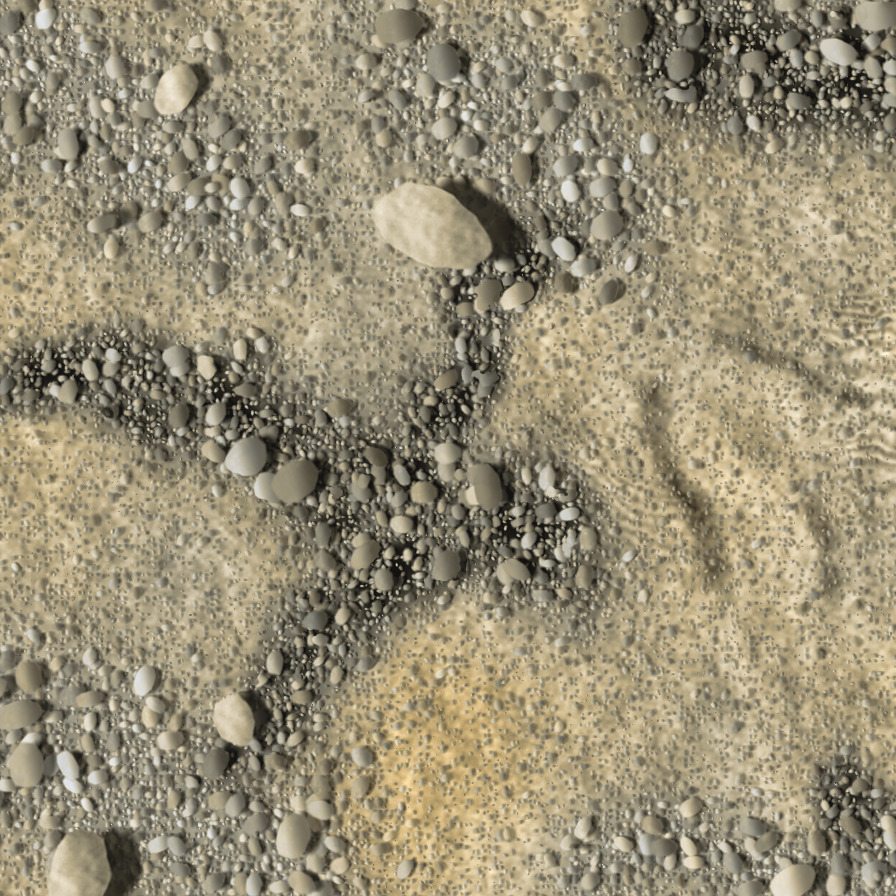
Reproduce this texture procedurally as a Shadertoy shader.

```glsl
// Sunlit quarry ground: tan sand, grey rubble bands, boulders and tyre tracks.
// Noise relief and layers of shadow-casting stones build a brightness value,
// which is coloured by an earth palette and a warm/cool tint.

const vec2 LIGHT = vec2(-0.97, -0.22); // towards the sun
const float SOFT = 0.0022; // edge softness in canvas units

vec4 hash4(vec2 p) {
  vec4 q = fract(p.xyxy * vec4(0.1031, 0.1030, 0.0973, 0.1099));
  q += dot(q, q.wzxy + 33.33);
  return fract((q.xxyz + q.yzzw) * q.zywx);
}

float noise(vec2 p) {
  vec2 i = floor(p), f = fract(p);
  f = f * f * (3.0 - 2.0 * f);
  float low = mix(hash4(i).x, hash4(i + vec2(1, 0)).x, f.x);
  float high = mix(hash4(i + vec2(0, 1)).x, hash4(i + vec2(1, 1)).x, f.x);
  return mix(low, high, f.y);
}

float fbm(vec2 p) {
  float sum = 0.0, amp = 0.5;
  for (int i = 0; i < 5; i++) {
    sum += amp * noise(p);
    p = mat2(1.6, 1.2, -1.2, 1.6) * p + 17.3;
    amp *= 0.5;
  }
  return sum;
}

vec2 rotate(vec2 p, float a) {
  return mat2(cos(a), sin(a), -sin(a), cos(a)) * p;
}

// Soft line between ends.xy and ends.zw
float stroke(vec2 p, vec4 ends, float radius) {
  vec2 d = ends.zw - ends.xy, a = p - ends.xy;
  return smoothstep(radius, 0.0, length(a - d * clamp(dot(a, d) / dot(d, d), 0.0, 1.0)));
}

// Slope brightness of a noise height field
float relief(vec2 p, float scale, float reach) {
  return fbm(p * scale) - fbm(p * scale + LIGHT * reach);
}

// Angular outline, 1 at the rim of a unit stone
float outline(vec2 d, vec4 rnd) {
  d = rotate(d, rnd.x * 6.283) * vec2(0.85, 1.05 + 0.45 * rnd.y);
  vec2 a = abs(d);
  float facets = max(max(a.x, a.y), dot(a, vec2(0.62, 0.72)) + 0.1 * d.x);
  return mix(length(d), facets, 0.6);
}

// One stone: cover, lit amount, cast shadow
vec3 stone(vec2 d, float radius, vec4 rnd, float soft) {
  vec2 n = d / radius;
  float edge = min(soft / radius, 0.5);
  float cover = smoothstep(1.0 + edge, 1.0 - edge, outline(n, rnd));
  float lit = smoothstep(-0.9, 0.5, dot(n, LIGHT) + 0.6 * (rnd.z - 0.4));
  return vec3(cover, lit, smoothstep(1.0 + edge, 0.8 - edge, outline(n + LIGHT * 0.78, rnd)));
}

// Scattered stones: cover, tone, shadow, warmth
vec4 stoneLayer(vec2 p, float cells, float density) {
  vec2 q = p * cells;
  vec4 result = vec4(0.0, 0.6, 0.0, 0.4);
  for (int k = 0; k < 9; k++) {
    vec2 cell = floor(q) + vec2(k % 3 - 1, k / 3 - 1);
    vec4 rnd = hash4(cell + cells * 3.0), look = hash4(cell + cells * 7.0 + 91.0);
    float radius = mix(0.3, 0.56, look.x) * smoothstep(rnd.w - 0.1, rnd.w + 0.1, density);
    if (radius < 0.06) continue;
    vec3 s = stone(q - cell - 0.5 - 0.55 * (rnd.xy - 0.5), radius, look, SOFT * cells);
    float tone = mix(0.5, 0.88, look.w) * mix(0.58, 1.12, s.y);
    result.yw = mix(result.yw, vec2(tone, rnd.z), s.x);
    result.xz = max(result.xz, s.xz);
  }
  return result;
}

float ramp(float a, float b, float t) { return clamp((t - a) / (b - a), 0.0, 1.0); }

vec3 earthPalette(float t) {
  vec3 c = mix(vec3(0.08, 0.07, 0.06), vec3(0.26, 0.24, 0.18), ramp(0.07, 0.24, t));
  c = mix(c, vec3(0.42, 0.39, 0.32), ramp(0.24, 0.39, t));
  c = mix(c, vec3(0.58, 0.55, 0.45), ramp(0.39, 0.55, t));
  c = mix(c, vec3(0.72, 0.67, 0.54), ramp(0.55, 0.67, t));
  c = mix(c, vec3(0.85, 0.81, 0.71), ramp(0.67, 0.81, t));
  return mix(c, vec3(0.97, 0.95, 0.89), ramp(0.81, 1.0, t));
}

void mainImage(out vec4 fragColor, in vec2 fragCoord) {
  vec2 p = fragCoord / iResolution.xy;
  vec2 w = p + 0.13 * (vec2(fbm(p * 8.0), fbm(p * 8.0 + 40.0)) - 0.48);

  // Dark broken ground and paler gravel
  float dark = stroke(w, vec4(0.02, 0.57, 0.28, 0.53), 0.085);
  dark = max(dark, stroke(w, vec4(0.28, 0.52, 0.62, 0.39), 0.13));
  dark = max(dark, stroke(w, vec4(0.58, 0.74, 0.46, 0.47), 0.08));
  dark = max(dark, stroke(w, vec4(0.45, 0.38, 0.3, 0.2), 0.12));
  dark = max(dark, stroke(w, vec4(0.76, 0.98, 1.0, 0.89), 0.13));
  dark = max(dark, stroke(w, vec4(0.94, 0.1, 1.0, 0.06), 0.08));
  float pale = stroke(w, vec4(0.0, 0.94, 0.26, 0.82), 0.2);
  pale = max(pale, stroke(w, vec4(0.5, 0.92, 0.66, 0.78), 0.17));
  pale = max(pale, stroke(w, vec4(0.02, 0.17, 0.3, 0.06), 0.22));
  pale = max(pale, stroke(w, vec4(0.7, 0.04, 1.0, 0.02), 0.12));
  float gravel = min(1.5 * max(dark, 0.75 * pale), 1.0);

  // Sand with diagonal streaks and fine grit
  float tone = 0.69 + 0.55 * relief(p, 9.0, 0.16) + 0.45 * relief(p, 45.0, 0.3);
  tone += 0.22 * (fbm(rotate(p, 0.65) * vec2(7, 20)) - 0.48) + 0.16 * (noise(p * 190.0) - 0.5);

  // Tyre ribs, wheel ruts and a pressed slab
  float ribs = sin(length(w - vec2(0.62, 0.05)) * 370.0);
  tone += 0.08 * ribs * stroke(p, vec4(0.62, 0.48, 0.72, 0.4), 0.11);
  tone += 0.06 * ribs * stroke(p, vec4(0.8, 0.7, 0.98, 0.77), 0.1);
  tone += 0.13 * sin(dot(w, vec2(57, 380))) * stroke(p, vec4(0.97, 0.63, 0.98, 0.46), 0.09);
  tone += 0.05 * sin(length(w - vec2(0.48, 0.2)) * 75.0) * stroke(p, vec4(0.8, 0.3, 0.9, 0.6), 0.25);
  vec2 soil = mix(p, w, 0.35);
  tone -= 0.36 * stroke(soil, vec4(0.73, 0.57, 0.8, 0.37), 0.028);
  tone -= 0.25 * stroke(soil, vec4(0.91, 0.43, 0.94, 0.36), 0.026);
  tone -= 0.2 * stroke(soil, vec4(0.8, 0.625, 0.97, 0.545), 0.016);
  tone += 0.1 * stroke(soil, vec4(0.8, 0.59, 0.94, 0.51), 0.045);

  // Shaded hollows under the rubble
  float hollow = smoothstep(0.4, 0.62, fbm(p * 24.0 + 9.0));
  tone = mix(tone, 0.5, 0.6 * gravel) * (1.0 - dark * mix(0.35, 0.85, hollow));
  float warmth = mix(0.34 + 0.7 * fbm(p * 5.0 + 3.0), 0.25, gravel);
  warmth += 0.5 * stroke(w, vec4(0.42, 0.08, 0.52, 0.16), 0.14);

  // Stones from fine grit to rocks
  for (float size = 0.0; size < 4.0; size++) {
    float density = mix(mix(0.42, -0.08, sqrt(size / 3.0)), 0.82 - 0.2 * size, gravel);
    vec4 s = stoneLayer(p, 155.0 * pow(0.53, size), density - 0.15 * dark * hollow);
    tone *= 1.0 - s.z * mix(0.26 + 0.08 * size, 0.75, gravel * (0.35 + 0.65 * dark));
    float strength = mix(0.55, 0.92, max(gravel, size / 3.0));
    tone = mix(tone, s.y * (1.0 - 0.12 * dark), s.x * strength);
    warmth = mix(warmth, s.w * 0.75, s.x * 0.6);
  }

  // Boulders: position and radius
  vec3 boulders[4] = vec3[4](vec3(0.485, 0.745, 0.055), vec3(0.085, 0.02, 0.045),
    vec3(0.26, 0.2, 0.028), vec3(0.2, 0.905, 0.026));
  for (int i = 0; i < 4; i++) {
    vec3 b = boulders[i];
    vec3 s = stone(mix(p, w, 0.3) - b.xy, b.z, hash4(b.xy * 100.0), SOFT);
    tone = mix(tone, 0.09 + 0.1 * tone, 0.9 * s.z);
    tone = mix(tone, mix(0.5, 0.82, s.y) + 0.5 * relief(p, 40.0, 0.3), s.x);
    warmth = mix(warmth, 0.55, s.x);
  }

  vec3 tint = mix(vec3(0.93, 0.99, 1.13), vec3(1.06, 1.0, 0.88), clamp(warmth, 0.0, 1.2));
  fragColor = vec4(clamp(earthPalette(tone) * tint, 0.0, 1.0), 1.0);
}
```
